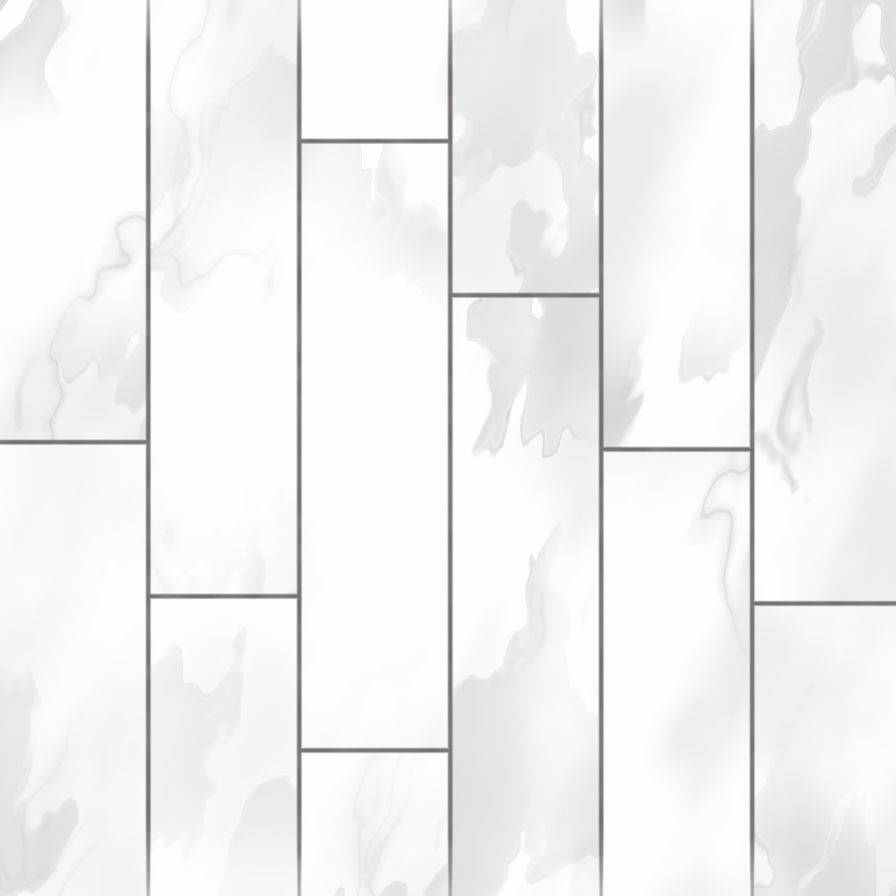
Give the GLSL for this texture, as a Shadertoy shader.

```glsl
#define COLUMN_WIDTH 0.1685
#define COLUMN_SHIFT 0.003
#define TILE_LENGTH 0.68
#define FIRST_JOINT 0.5065
#define COLUMN_DROP 0.172
#define GROUT_HALF 0.0025
#define VEIN_SCALE vec2(7.5, 4.2)
#define PATCH_LEVEL 0.57
#define WHITE vec3(0.992, 0.993, 0.992)
#define PATCH_GREY vec3(0.835, 0.84, 0.845)
#define VEIN_GREY vec3(0.74, 0.73, 0.715)
#define GROUT vec3(0.45, 0.43, 0.42)

float hash(vec2 p) {
    return fract(sin(dot(p, vec2(127.1, 311.7))) * 43758.5453);
}

float noise(vec2 p) {
    vec2 i = floor(p), f = fract(p);
    f = f * f * (3.0 - 2.0 * f);
    return mix(mix(hash(i), hash(i + vec2(1, 0)), f.x),
               mix(hash(i + vec2(0, 1)), hash(i + vec2(1, 1)), f.x), f.y);
}

float fbm(vec2 p) {
    float sum = 0.0, amp = 0.53;
    for (int i = 0; i < 4; i++) {
        sum += amp * noise(p);
        p = mat2(1.6, 1.2, -1.2, 1.6) * p + 7.3;
        amp *= 0.5;
    }
    return sum;
}

float nearestInteger(float v) {
    return abs(fract(v + 0.5) - 0.5);
}

// White stone with clouds, outlined grey patches and slanting veins
vec3 marble(vec2 uv, vec2 tile) {
    vec2 p = uv * VEIN_SCALE + 40.0 * vec2(hash(tile), hash(tile + 17.0));
    p.x -= 0.45 * p.y;
    vec2 warp = vec2(fbm(p * 1.3 + 3.1), fbm(p * 1.3 + 21.7)) - 0.5;
    vec2 q = p + 1.3 * warp;
    float strength = mix(0.45, 1.0, hash(tile + 5.0));
    float mask = strength * smoothstep(0.3, 0.65, noise(p * 0.7 + 11.0));

    // Soft clouds
    float cloud = smoothstep(0.42, 0.75, fbm(p * 0.8 + 31.0));
    vec3 col = WHITE - vec3(0.07, 0.068, 0.068) * cloud * strength;

    // Patches, darkest along their rim
    float level = fbm(q) - PATCH_LEVEL;
    float fill = smoothstep(-0.005, 0.025, level);
    float tone = 0.4 + 0.6 * noise(q * 2.0 + 9.0);
    col = mix(col, PATCH_GREY, fill * tone * mask);
    float rim = 1.0 - smoothstep(0.0, 0.016, abs(level));
    col = mix(col, VEIN_GREY, rim * mask * 0.55 * noise(p * 4.0));

    // Faint veins with a soft halo
    float ridge = abs(fbm(q * 0.75 + 53.0) - 0.5);
    float thread = 1.0 - smoothstep(0.0, 0.012, ridge);
    float halo = 1.0 - smoothstep(0.0, 0.06, ridge);
    float veinMask = strength * smoothstep(0.4, 0.75, noise(p * 0.9 + 71.0));
    return mix(col, VEIN_GREY, veinMask * (0.25 * thread + 0.2 * halo));
}

void mainImage(out vec4 fragColor, in vec2 fragCoord) {
    vec2 uv = fragCoord / iResolution.xy;
    float soft = max(0.0015, 1.0 / iResolution.y);

    // Upright planks, each column stepping down from the last
    float across = (uv.x + COLUMN_SHIFT) / COLUMN_WIDTH;
    float column = floor(across);
    float along = (uv.y - FIRST_JOINT + COLUMN_DROP * column) / TILE_LENGTH;
    vec2 tile = vec2(column, floor(along));
    vec3 col = marble(uv, tile);

    // Grout, with long joints thinning towards the top and bottom
    float sideGap = nearestInteger(across) * COLUMN_WIDTH;
    float endGap = nearestInteger(along) * TILE_LENGTH;
    float fade = smoothstep(-0.02, 0.08, min(uv.y, 1.0 - uv.y));
    float halfWidth = GROUT_HALF * mix(0.7, 1.0, fade);
    float side = 1.0 - smoothstep(halfWidth - soft, halfWidth + soft, sideGap);
    float end = 1.0 - smoothstep(GROUT_HALF - soft, GROUT_HALF + soft, endGap);
    side *= step(0.5, across) * mix(0.5, 1.0, fade);
    float wear = 0.88 + 0.12 * noise(uv * 60.0);
    col = mix(col, GROUT, max(side, end) * wear);

    fragColor = vec4(col, 1.0);
}
```
